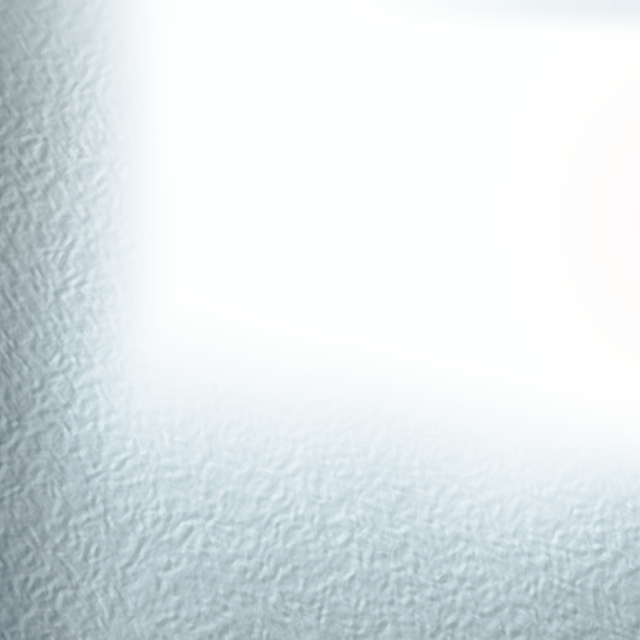
Reproduce this texture procedurally as a Shadertoy shader.

```glsl
float hash(vec2 p) {
    vec3 q = fract(p.xyx * vec3(0.1031, 0.1030, 0.0973));
    q += dot(q, q.yzx + 33.33);
    return fract((q.x + q.y) * q.z);
}

float noise(vec2 p) {
    vec2 cell = floor(p), f = fract(p);
    f = f * f * (3.0 - 2.0 * f);
    return mix(mix(hash(cell), hash(cell + vec2(1, 0)), f.x),
               mix(hash(cell + vec2(0, 1)), hash(cell + vec2(1, 1)), f.x), f.y);
}

// Short ridges leaning either way, in patches
float ridges(vec2 p) {
    vec2 bent = p + 1.2 * vec2(noise(p * 0.4 + 7.0), noise(p * 0.4 + 31.0));
    vec2 rising = mat2(0.6, -0.8, 0.8, 0.6) * bent;
    vec2 falling = mat2(0.6, 0.8, -0.8, 0.6) * bent;
    float lean = smoothstep(0.3, 0.7, noise(p * 0.3 + 71.0));
    float grain = mix(noise(rising * vec2(0.75, 1.3)),
                      noise(falling * vec2(0.75, 1.3) + 53.0), lean);
    return smoothstep(0.15, 0.85, grain) + 0.25 * noise(p * 1.9);
}

float relief(vec2 p, vec2 toLight) {
    return ridges(p - toLight) - ridges(p + toLight);
}

// Darkness away from the broad glow at the upper right
float shade(vec2 uv) {
    float wobble = 0.05 * (noise(uv * 5.0 + 3.0) - 0.5);
    float left = 0.42 * (1.0 - smoothstep(-0.1, 0.3, uv.x + wobble));
    float height = uv.y * (1.0 + 0.6 * (uv.x - 0.6)) + wobble;
    float bottom = 0.3 * (1.0 - smoothstep(-0.1, 0.47, height));
    float top = 0.06 * smoothstep(0.96, 1.01, uv.y + 0.02 * uv.x)
              * smoothstep(0.5, 1.0, uv.x);
    float rightCorner = 0.05 * smoothstep(0.75, 1.0, uv.x)
                      * (1.0 - smoothstep(0.05, 0.33, uv.y));
    return length(vec2(left, bottom)) + top + rightCorner;
}

void mainImage(out vec4 fragColor, in vec2 fragCoord) {
    vec2 uv = fragCoord / iResolution.xy;
    float dark = shade(uv);

    // Embossing is strongest in shadow and softer near the top
    float strength = smoothstep(0.01, 0.22, dark) * mix(1.0, 0.4, smoothstep(0.75, 1.0, uv.y));
    vec2 toLight = mix(vec2(-0.42, 0.2), vec2(-0.28, 0.36), smoothstep(0.05, 0.4, uv.x));
    float emboss = relief(uv * 100.0, toLight) + 0.35 * relief(uv * 180.0 + 19.0, toLight);
    float mottling = noise(uv * 22.0) + noise(uv * 45.0) - 1.0;
    dark -= strength * (0.085 * emboss + 0.015 * mottling);
    dark = max(dark, 0.0);

    // Cool, bluish shadows turn greyer as they deepen and toward the upper left
    vec3 absorb = mix(vec3(1.35, 0.9, 0.72), vec3(1.12, 0.98, 0.92), smoothstep(0.05, 0.4, dark));
    float greyer = smoothstep(0.35, 0.8, uv.y) * (1.0 - smoothstep(0.0, 0.3, uv.x));
    absorb = mix(absorb, vec3(1.1, 0.98, 0.97), 0.6 * greyer);
    vec3 color = vec3(0.998, 1.0, 1.0) - dark * absorb;

    // Faint warm tint at the right
    float warmth = 1.0 - smoothstep(0.0, 0.4, length((uv - vec2(1.05, 0.66)) * vec2(1.2, 0.9)));
    color -= warmth * vec3(0.0, 0.012, 0.015);

    fragColor = vec4(clamp(color, 0.0, 1.0), 1.0);
}
```
